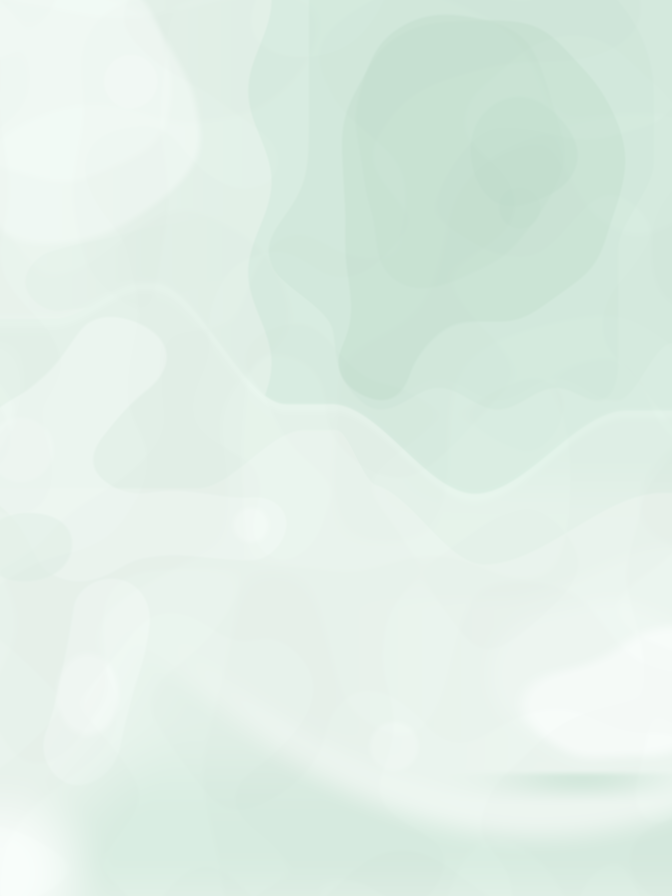
This background is drawn by a Shadertoy shader. Its source:

```glsl
const vec3 PALE   = vec3(0.935, 0.967, 0.948);
const vec3 WHITE  = vec3(0.970, 0.987, 0.978);
const vec3 MIST   = vec3(0.912, 0.952, 0.926);
const vec3 SAGE   = vec3(0.882, 0.938, 0.904);
const vec3 MINT   = vec3(0.842, 0.920, 0.876);
const vec3 GREEN  = vec3(0.810, 0.902, 0.850);
const vec3 DEEP   = vec3(0.775, 0.878, 0.816);
const vec3 DEEPER = vec3(0.752, 0.865, 0.800);
const float EDGE  = 0.0018;  // half width of a crisp edge
const float WARP  = 0.016;   // wobble of the blob outlines
const float MOTTLE = 0.006;  // strength of the faint washes

// Gradient noise
vec2 hashDir(vec2 cell) {
    float a = 6.2832 * fract(sin(dot(cell, vec2(127.1, 311.7))) * 4375.85);
    return vec2(cos(a), sin(a));
}

float noise(vec2 p) {
    vec2 i = floor(p), f = p - i, e = vec2(1.0, 0.0);
    vec2 u = f * f * f * (f * (f * 6.0 - 15.0) + 10.0);
    float low = mix(dot(hashDir(i), f), dot(hashDir(i + e), f - e), u.x);
    float high = mix(dot(hashDir(i + e.yx), f - e.yx), dot(hashDir(i + 1.0), f - 1.0), u.x);
    return mix(low, high, u.y);
}

// Shaping helpers; ramp also accepts a falling range
float ramp(float a, float b, float x) {
    float t = clamp((x - a) / (b - a), 0.0, 1.0);
    return t * t * (3.0 - 2.0 * t);
}

float bump(float x, float centre, float width) {
    float t = (x - centre) / width;
    return exp(-t * t);
}

float smin(float a, float b, float k) {
    float h = max(k - abs(a - b), 0.0) / k;
    return min(a, b) - h * h * k * 0.25;
}

float smax(float a, float b, float k) { return -smin(-a, -b, k); }

// Distance functions
float ellipse(vec2 p, vec2 c, vec2 r) {
    return (length((p - c) / r) - 1.0) * min(r.x, r.y);
}

float capsule(vec2 p, vec2 a, vec2 b, float r) {
    vec2 ab = b - a;
    return length(p - a - ab * clamp(dot(p - a, ab) / dot(ab, ab), 0.0, 1.0)) - r;
}

vec3 wash(vec3 col, vec3 tint, float d, float soft, float alpha) {
    return mix(col, tint, alpha * ramp(soft, -soft, d));
}

void mainImage(out vec4 fragColor, in vec2 fragCoord) {
    vec2 p = fragCoord / iResolution.xy * vec2(0.75, 1.0);
    vec2 q = p + WARP * vec2(noise(p * 9.0), noise(p * 9.0 + 31.0));
    float x = p.x, y = p.y;

    // Upper left: pale sky over sage
    vec3 col = mix(MIST, SAGE, ramp(0.02, 0.28, x));
    col = wash(col, SAGE, capsule(q, vec2(0.065, 0.685), vec2(0.25, 0.72), 0.036), EDGE, 0.5);
    col = wash(col, PALE, ellipse(q, vec2(0.07, 0.87), vec2(0.148, 0.14)), 0.006, 0.75);
    col = wash(col, PALE + 0.007, ellipse(q, vec2(0.06, 0.92), vec2(0.13, 0.12)), 0.005, 0.7);
    col = wash(col, WHITE, ellipse(p, vec2(0.146, 0.909), vec2(0.03)), EDGE, 0.3);

    // Upper right: nested green washes
    float outer = 0.29 + 0.013 * cos(31.0 * (1.0 - y)) - x;
    col = wash(col, MINT, outer, EDGE, 0.95);
    float left = 0.345 - 0.045 * bump(y, 0.72, 0.055) + 0.03 * ramp(0.70, 0.63, y) - x;
    float right = smax(x - 0.69 - 0.04 * ramp(0.72, 0.82, y), (x + y - 1.69) * 0.7, 0.05);
    float base = 0.565 + 0.012 * cos(48.0 * (x - 0.49)) + 0.04 * ramp(0.69, 0.75, x) - y;
    col = wash(col, GREEN, smax(left, base, 0.05), EDGE, 0.3);
    col = wash(col, GREEN, smax(smax(left, right, 0.03), base - 0.01, 0.05), EDGE, 0.55);
    float heart = ellipse(q, vec2(0.535, 0.81), vec2(0.16, 0.17));
    float foot = capsule(q, vec2(0.418, 0.595), vec2(0.46, 0.72), 0.044);
    col = wash(col, DEEP, smin(heart, foot, 0.07), EDGE, 0.6);
    float core = ellipse(q, vec2(0.51, 0.84), vec2(0.115, 0.145));
    core = smin(core, ellipse(q, vec2(0.475, 0.715), vec2(0.034)), 0.05);
    col = wash(col, DEEP, core, EDGE, 0.65);
    col = wash(col, DEEPER, ellipse(q, vec2(0.58, 0.83), vec2(0.058, 0.062)), EDGE, 0.45);
    col = wash(col, DEEPER, ellipse(p, vec2(0.58, 0.768), vec2(0.023)), EDGE, 0.35);

    // Rolling contours, each paler than the one above
    float ridge = 0.684 - 0.04 * ramp(0.16, 0.06, x) - 0.135 * ramp(0.17, 0.32, x)
                - 0.10 * ramp(0.37, 0.53, x) + 0.093 * ramp(0.53, 0.70, x);
    float slope = 0.455 + 0.065 * ramp(0.22, 0.34, x) - 0.06 * ramp(0.375, 0.42, x)
                - 0.09 * ramp(0.41, 0.54, x) + 0.08 * ramp(0.54, 0.74, x);
    float plain = 0.33 + 0.06 * ramp(0.56, 0.75, x);
    vec3 ridgeTint = mix(mix(SAGE, MIST, 0.3), MINT, 0.5 * ramp(0.42, 0.55, x) * ramp(0.42, 0.5, y));
    col = wash(col, ridgeTint, y - ridge, EDGE, 1.0);
    col += 0.012 * bump(y, ridge - 0.004, 0.006);
    col = wash(col, MIST, y - slope, EDGE, 0.9);
    col = wash(col, PALE, y - plain, 0.012, 0.35 * ramp(0.35, 0.6, x));

    // Left: pale winding trail and its spots
    float trail = capsule(q, vec2(0.13, 0.60), vec2(0.03, 0.49), 0.050);
    trail = smin(trail, capsule(q, vec2(0.03, 0.49), vec2(0.09, 0.41), 0.055), 0.03);
    trail = smin(trail, capsule(q, vec2(0.09, 0.41), vec2(0.28, 0.414), 0.037), 0.03);
    col = wash(col, PALE, trail, EDGE, 0.65);
    col = wash(col, SAGE, ellipse(q, vec2(0.03, 0.39), vec2(0.05, 0.037)), EDGE, 0.6);
    float stem = capsule(q, vec2(0.125, 0.31), vec2(0.09, 0.17), 0.046);
    col = wash(col, PALE, stem, EDGE, 0.75);
    col = wash(col, WHITE, ellipse(p, vec2(0.023, 0.498), vec2(0.036)), 0.004, 0.25);
    col = wash(col, WHITE, ellipse(p, vec2(0.28, 0.414), vec2(0.019)), 0.004, 0.35);

    // Lower right: bright glow
    col = wash(col, PALE, ellipse(q, vec2(0.68, 0.24), vec2(0.13, 0.09)), 0.015, 0.8);
    float glow = ellipse(q, vec2(0.69, 0.21), vec2(0.105, 0.055));
    glow = smin(glow, ellipse(q, vec2(0.76, 0.25), vec2(0.07, 0.055)), 0.04);
    col = wash(col, WHITE, glow, 0.008, 0.85);

    // Bottom: blurred sweep, highlight and streak
    float crest = 0.088 + 1.1 * (x - 0.6) * (x - 0.6);
    float reach = ramp(0.0, 0.16, x - 0.6 * (y - 0.08));
    float band = ramp(0.0, 0.045, crest - y) * reach * mix(1.0, 0.4, ramp(0.08, 0.2, y));
    col = mix(col, mix(SAGE, MINT, ramp(-0.03, 0.05, y)), band);
    col = mix(col, PALE, 0.6 * bump(y, crest + 0.008, 0.018) * ramp(0.18, 0.32, x));
    float streak = ramp(0.142, 0.132, y) * ramp(0.10, 0.13, y) * bump(x, 0.65, 0.085);
    col = mix(col, GREEN, 0.8 * streak);
    col = mix(col, WHITE, 0.9 * ramp(1.3, 0.3, length((p - vec2(0.0, 0.025)) / vec2(0.1, 0.09))));
    col = wash(col, WHITE, ellipse(p, vec2(0.098, 0.225), vec2(0.034, 0.045)), 0.005, 0.45);
    col = wash(col, PALE, ellipse(p, vec2(0.44, 0.167), vec2(0.027)), 0.004, 0.7);

    // Faint overlapping washes
    for (int i = 0; i < 3; i++) {
        float n = noise(p * (4.0 + 1.5 * float(i)) + 17.0 * float(i));
        col += MOTTLE * (ramp(-0.015, 0.015, n) - 0.5);
    }
    fragColor = vec4(clamp(col, 0.0, 1.0), 1.0);
}
```
